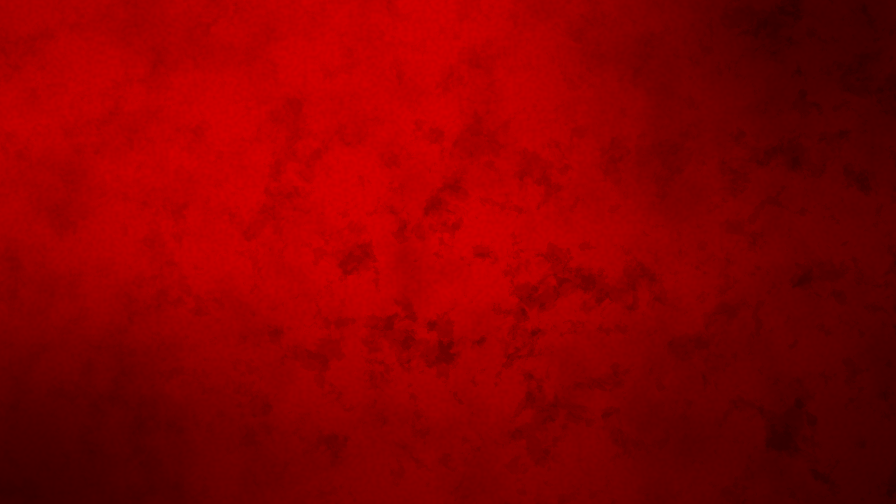
Give the GLSL for this background, as a WebGL 2 fragment shader.

```glsl
#version 300 es
precision highp float;

#define PEAK_RED 0.79
#define RIGHT_SHADE 0.58
#define FLOOR_SHADE 0.36
#define CLOUD_DEPTH 0.30
#define BLOTCH_DEPTH 0.20
#define BLOTCH_SCALE 8.0
#define FLECK_DEPTH 0.15
#define FLECK_SCALE 21.0
#define WARP 0.35
#define GRAIN 0.07

uniform vec2 u_resolution;
out vec4 fragColor;

vec2 gradient(vec2 cell) {
    vec3 h = fract(cell.xyx * vec3(0.1031, 0.1030, 0.0973));
    h += dot(h, h.yzx + 33.33);
    float angle = 6.2832 * fract((h.x + h.y) * h.z);
    return vec2(cos(angle), sin(angle));
}

// Gradient noise, roughly -0.7 to 0.7
float noise(vec2 p) {
    vec2 i = floor(p), f = p - i;
    vec2 w = f * f * f * (f * (f * 6.0 - 15.0) + 10.0);
    vec2 e = vec2(0.0, 1.0);
    float low = mix(dot(gradient(i), f),
                    dot(gradient(i + e.yx), f - e.yx), w.x);
    float high = mix(dot(gradient(i + e.xy), f - e.xy),
                     dot(gradient(i + e.yy), f - e.yy), w.x);
    return mix(low, high, w.y);
}

float fbm(vec2 p) {
    float sum = 0.0, amp = 0.55;
    for (int i = 0; i < 6; i++) {
        sum += amp * noise(p);
        p = mat2(1.6, 1.2, -1.2, 1.6) * p + 17.3;
        amp *= 0.62;
    }
    return sum;
}

// Soft elliptical spot, 1 at its centre
float spot(vec2 p, vec2 centre, vec2 radius) {
    vec2 d = (p - centre) / radius;
    return exp(-dot(d, d));
}

// Broad light: bright upper left, dark right side and lower corners
float lighting(vec2 p, float aspect) {
    float light = PEAK_RED;
    light *= 1.0 - RIGHT_SHADE * smoothstep(-0.95, 0.10, p.x - aspect);
    light *= 1.0 - FLOOR_SHADE * (1.0 - smoothstep(-0.05, 0.55, p.y));
    light *= 1.0 - 0.36 * spot(p, vec2(aspect - 0.20, 0.95), vec2(0.40, 0.25));
    light *= 1.0 - 0.58 * spot(p, vec2(0.0), vec2(0.50, 0.38));
    light *= 1.0 - 0.18 * spot(p, vec2(0.0, 1.03), vec2(0.50, 0.20));
    light *= 1.0 - 0.14 * spot(p, vec2(0.0, 0.45), vec2(0.25, 0.30));
    return light;
}

void main() {
    vec2 p = gl_FragCoord.xy / u_resolution.y;
    float aspect = u_resolution.x / u_resolution.y;

    // Cloudy mottling, torn-edged blotches and small flecks
    float cloud = fbm(p * 5.0 + 4.0);
    vec2 warp = vec2(fbm(p * 6.0 + 11.0), fbm(p * 6.0 + 29.0));
    float field = fbm(p * BLOTCH_SCALE + warp * WARP + 7.0);
    float blotch = smoothstep(0.06, 0.30, field);
    float fleckField = fbm(p * FLECK_SCALE + warp * WARP + 53.0);
    float fleck = smoothstep(0.10, 0.28, fleckField + 0.35 * field);

    // Wear gathers below the centre and along the right
    float wear = 0.30 + 0.70 * spot(p, vec2(0.98, 0.36), vec2(0.48, 0.34));
    wear = max(wear, 0.90 * smoothstep(1.1, 1.6, p.x));

    // Two larger stains with ragged outlines
    vec2 ragged = p + 0.07 * warp;
    float stain = 0.14 * spot(ragged, vec2(0.80, 0.49), vec2(0.04, 0.08))
                + 0.16 * spot(ragged, vec2(1.34, 0.14), vec2(0.10, 0.07));

    float red = lighting(p + 0.04 * warp, aspect);
    red *= 1.0 + CLOUD_DEPTH * min(cloud, 0.10);
    red *= 1.0 - (BLOTCH_DEPTH * blotch + FLECK_DEPTH * fleck) * wear;
    red *= 1.0 - stain;
    red *= 1.0 + GRAIN * noise(p * 110.0);

    fragColor = vec4(clamp(red, 0.0, 1.0), 0.0, 0.0, 1.0);
}
```
